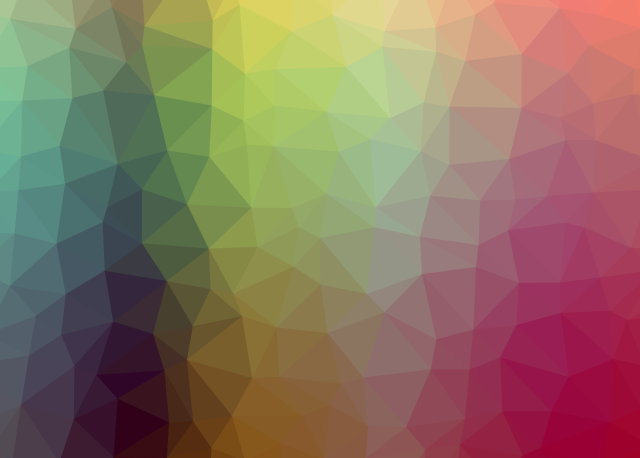
Write a WebGL 1 fragment shader that draws this background.

```glsl
precision highp float;
uniform vec2 u_resolution;

#define PITCH 0.0964
#define ORIGIN vec2(0.051, 0.0)
#define JITTER 0.36
#define SEED vec2(37.0, 11.0)

vec2 hash2(vec2 cell) {
  vec3 q = fract(cell.xyx * vec3(0.1031, 0.1030, 0.0973));
  q += dot(q, q.yzx + 33.33);
  return fract((q.xx + q.yz) * q.zy);
}

// Mesh vertex: a grid node moved at random inside its own box
vec2 meshPoint(vec2 node) {
  return node + (hash2(node + SEED) - 0.5) * 2.0 * JITTER;
}

float cross2(vec2 a, vec2 b) {
  return a.x * b.y - a.y * b.x;
}

vec3 stop(vec3 from, vec3 to, float lo, float hi, float t) {
  return mix(from, to, clamp((t - lo) / (hi - lo), 0.0, 1.0));
}

// Hues from left to right, at mid height
vec3 acrossRamp(float t) {
  vec3 teal = vec3(0.373, 0.596, 0.557);
  vec3 slate = vec3(0.32, 0.49, 0.49);
  vec3 ink = vec3(0.22, 0.265, 0.31);
  vec3 moss = vec3(0.31, 0.41, 0.28);
  vec3 olive = vec3(0.57, 0.63, 0.31);
  vec3 leaf = vec3(0.57, 0.64, 0.43);
  vec3 sage = vec3(0.59, 0.66, 0.57);
  vec3 mauve = vec3(0.61, 0.49, 0.50);
  vec3 plum = vec3(0.63, 0.29, 0.44);
  vec3 rose = vec3(0.67, 0.30, 0.385);
  vec3 c = stop(teal, slate, 0.0, 0.08, t);
  c = stop(c, ink, 0.08, 0.20, t);
  c = stop(c, moss, 0.20, 0.27, t);
  c = stop(c, olive, 0.27, 0.38, t);
  c = stop(c, leaf, 0.38, 0.52, t);
  c = stop(c, sage, 0.52, 0.60, t);
  c = stop(c, mauve, 0.60, 0.72, t);
  c = stop(c, plum, 0.72, 0.87, t);
  return stop(c, rose, 0.87, 1.0, t);
}

// Tint added from bottom to top, neutral at mid height
vec3 upRamp(float t) {
  vec3 deepShade = vec3(-0.04, -0.30, -0.235);
  vec3 shade = vec3(-0.04, -0.243, -0.157);
  vec3 dusk = vec3(-0.024, -0.15, -0.094);
  vec3 neutral = vec3(0.0);
  vec3 fresh = vec3(0.03, 0.094, 0.03);
  vec3 bright = vec3(0.133, 0.176, 0.03);
  vec3 warm = vec3(0.306, 0.196, 0.03);
  vec3 c = stop(deepShade, shade, 0.0, 0.18, t);
  c = stop(c, dusk, 0.18, 0.32, t);
  c = stop(c, neutral, 0.32, 0.50, t);
  c = stop(c, fresh, 0.50, 0.65, t);
  c = stop(c, bright, 0.65, 0.82, t);
  return stop(c, warm, 0.82, 1.0, t);
}

// Flat colour of a facet, taken at its centroid
vec3 facetColor(vec2 centroid) {
  vec2 place = centroid * PITCH + ORIGIN;
  place.x *= u_resolution.y / u_resolution.x;
  return clamp(acrossRamp(place.x) + upRamp(place.y), 0.0, 1.0);
}

// Signed distance to the left side of edge a-b
float edgeSide(vec2 p, vec2 a, vec2 b) {
  return cross2(b - a, p - a) / length(b - a);
}

// Facet colour with its soft coverage in alpha
vec4 facet(vec2 p, vec2 a, vec2 b, vec2 c, float pixel) {
  float inside = min(edgeSide(p, a, b), min(edgeSide(p, b, c), edgeSide(p, c, a)));
  float cover = clamp(0.5 + inside / pixel, 0.0, 1.0);
  return vec4(facetColor((a + b + c) / 3.0) * cover, cover);
}

// Split a quad along its Delaunay diagonal
vec4 quadFacets(vec2 p, vec2 corner, float pixel) {
  vec2 a = meshPoint(corner);
  vec2 b = meshPoint(corner + vec2(1.0, 0.0));
  vec2 c = meshPoint(corner + vec2(1.0, 1.0));
  vec2 d = meshPoint(corner + vec2(0.0, 1.0));
  float angleSum = cross2(b - a, d - a) * dot(d - c, b - c)
                 + dot(b - a, d - a) * cross2(d - c, b - c);
  if (angleSum < 0.0) return facet(p, a, b, c, pixel) + facet(p, a, c, d, pixel);
  return facet(p, a, b, d, pixel) + facet(p, b, c, d, pixel);
}

void main() {
  vec2 p = (gl_FragCoord.xy / u_resolution.y - ORIGIN) / PITCH;
  float pixel = 1.0 / (PITCH * u_resolution.y);
  vec4 total = vec4(0.0);
  for (int j = -1; j <= 1; j++) {
    for (int i = -1; i <= 1; i++) {
      total += quadFacets(p, floor(p) + vec2(float(i), float(j)), pixel);
    }
  }
  gl_FragColor = vec4(total.rgb / max(total.a, 0.001), 1.0);
}
```
